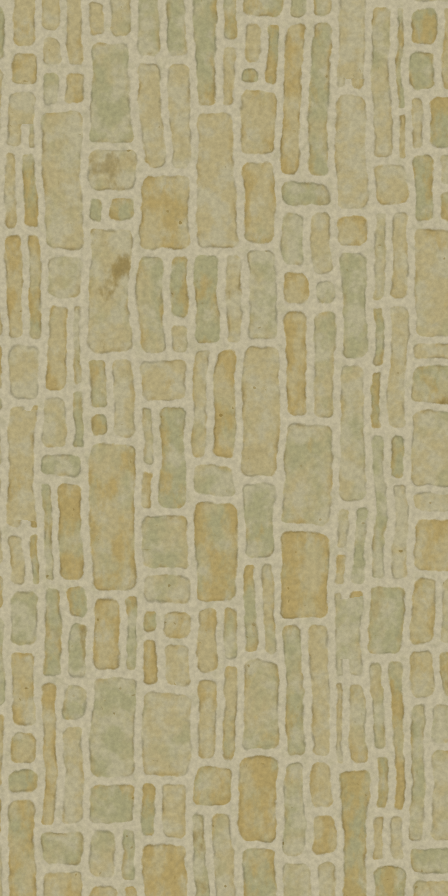
Reproduce this texture procedurally as a Shadertoy shader.

```glsl
// Weathered sandstone wall: tall, rough blocks stand in wandering columns
// with pale mortar between them. Jittered cells are cut into stones, given
// rounded-box distances, and stained with layers of gradient noise.

#define COLUMNS 9.6       // columns across the canvas
#define ROW_HEIGHT 0.215  // mean stone height, in canvas widths
#define JOINT 0.0088      // half width of the mortar
#define CORNER 0.016      // corner radius of the stones
#define SPLIT 0.42        // chance of a stone cut lengthwise
#define CROSS_CUT 0.24    // chance of a stone cut across
#define WOBBLE 0.009      // bending of the joints
#define GRAIN 0.13        // strength of the fine surface grain

const vec3 MORTAR = vec3(0.735, 0.700, 0.585);
const vec3 PALE   = vec3(0.700, 0.670, 0.545);
const vec3 SAND   = vec3(0.690, 0.640, 0.475);
const vec3 SAGE   = vec3(0.632, 0.614, 0.462);
const vec3 OCHRE  = vec3(0.670, 0.585, 0.365);
const vec3 UMBER  = vec3(0.500, 0.420, 0.220);

float hash(vec2 p) {
    vec3 q = fract(p.xyx * 0.1031);
    q += dot(q, q.yzx + 33.33);
    return fract((q.x + q.y) * q.z);
}

float slope(vec2 cell, vec2 offset) {
    float angle = 6.2832 * hash(cell);
    return dot(vec2(cos(angle), sin(angle)), offset);
}

// Gradient noise, about -0.7 to 0.7
float noise(vec2 p) {
    vec2 i = floor(p), f = fract(p), e = vec2(0, 1);
    vec2 u = f * f * f * (f * (f * 6.0 - 15.0) + 10.0);
    return mix(mix(slope(i, f), slope(i + e.yx, f - e.yx), u.x),
               mix(slope(i + e, f - e), slope(i + e.yy, f - e.yy), u.x), u.y);
}

float fbm(vec2 p) {
    float sum = 0.0, gain = 0.6;
    for (int k = 0; k < 5; k++) {
        sum += gain * noise(p);
        p = mat2(1.6, 1.2, -1.2, 1.6) * p + 13.7;
        gain *= 0.55;
    }
    return sum;
}

float columnEdge(float i, float y) {
    return i + 0.52 * (hash(vec2(i, 3.0)) - 0.5) + 0.24 * noise(vec2(i * 7.3 + 0.5, y * 2.6));
}

float rowEdge(float j, float column) {
    return j + 0.75 * (hash(vec2(j, column + 50.0)) - 0.5);
}

// Signed distance to the stone around p; id receives its seed
float stoneDistance(vec2 p, out vec2 id) {
    float x = p.x * COLUMNS, i = floor(x);
    i += step(columnEdge(i + 1.0, p.y), x) - step(x, columnEdge(i, p.y));
    float rowHeight = ROW_HEIGHT * (0.8 + 0.4 * hash(vec2(i, 21.0)));
    float shift = 9.0 * hash(vec2(i, 11.0));
    float y = p.y / rowHeight + shift, j = floor(y);
    j += step(rowEdge(j + 1.0, i), y) - step(y, rowEdge(j, i));

    vec2 lo = vec2(columnEdge(i, p.y) / COLUMNS, (rowEdge(j, i) - shift) * rowHeight);
    vec2 hi = vec2(columnEdge(i + 1.0, p.y) / COLUMNS, (rowEdge(j + 1.0, i) - shift) * rowHeight);
    id = vec2(i, j) + 100.0;

    // Cut some cells lengthwise, then some pieces across
    if (hash(id) < SPLIT && hi.x - lo.x > 0.078) {
        float cut = mix(lo.x, hi.x, 0.34 + 0.32 * hash(id + 31.0));
        if (p.x > cut) { lo.x = cut; id.x += 200.0; } else hi.x = cut;
    }
    if (hash(id + 57.0) < CROSS_CUT && hi.y - lo.y > 0.14) {
        float cut = mix(lo.y, hi.y, 0.28 + 0.44 * hash(id + 73.0));
        if (p.y > cut) { lo.y = cut; id.y += 200.0; } else hi.y = cut;
    }
    vec2 halfSize = max(0.5 * (hi - lo) - JOINT, 0.003);
    float radius = min(CORNER, 0.7 * min(halfSize.x, halfSize.y));
    vec2 q = abs(p - 0.5 * (lo + hi)) - halfSize + radius;
    return length(max(q, 0.0)) + min(max(q.x, q.y), 0.0) - radius;
}

vec3 stoneColor(vec2 p, vec2 id, float depth) {
    vec2 local = p + 3.0 * vec2(hash(id + 5.0), hash(id + 9.0));
    float tone = hash(id + 13.0), warmth = hash(id + 27.0);
    float cloud = fbm(local * vec2(15, 10)), stain = fbm(local * vec2(22, 13) + 40.0);

    vec3 color = mix(SAGE, SAND, smoothstep(0.1, 0.7, tone + 0.9 * cloud));
    color = mix(color, PALE, 0.85 * smoothstep(-0.1, 0.35, fbm(local * 18.0 + 80.0) + 0.3 * (0.6 - warmth)));
    color = mix(color, OCHRE, 0.75 * smoothstep(0.05, 0.5, stain + 0.75 * (warmth - 0.6)));

    // Rusty rims, worn blotches and small pits
    float rim = smoothstep(0.014, 0.0, depth) * smoothstep(-0.15, 0.35, stain + 0.3 * (warmth - 0.5));
    color = mix(color, OCHRE * 0.95, 0.65 * rim);
    float rust = smoothstep(0.9, 0.96, hash(id + 41.0)) * smoothstep(0.1, 0.4, cloud);
    float pits = smoothstep(0.42, 0.6, noise(local * 75.0)) * smoothstep(0.0, 0.3, noise(local * 11.0));
    return mix(color, UMBER, max(0.6 * rust, 0.6 * pits));
}

void mainImage(out vec4 fragColor, in vec2 fragCoord) {
    vec2 p = fragCoord / iResolution.x;
    vec2 bend = vec2(noise(p * 10.0), noise(p * 10.0 + 60.0));
    vec2 chip = vec2(noise(p * 34.0 + 20.0), noise(p * 34.0 + 90.0));
    vec2 id;
    float d = stoneDistance(p + WOBBLE * (bend + 0.45 * chip), id);
    d += 0.004 * fbm(p * 65.0);

    float soft = max(0.0025, 0.8 / iResolution.x);
    float grain = fbm(p * 85.0);
    vec3 mortar = mix(MORTAR, PALE, smoothstep(0.0, 0.5, fbm(p * 24.0 + 7.0)));
    vec3 color = mix(stoneColor(p, id, -d), mortar, smoothstep(-soft, soft, d));

    // Broken shadow along the stone edge, then grain over everything
    float crease = exp(-pow((d + 0.001) / 0.003, 2.0)) * smoothstep(-0.2, 0.4, noise(p * 28.0));
    color *= (1.0 - 0.13 * crease) * (1.0 + GRAIN * grain);
    fragColor = vec4(color, 1.0);
}
```
